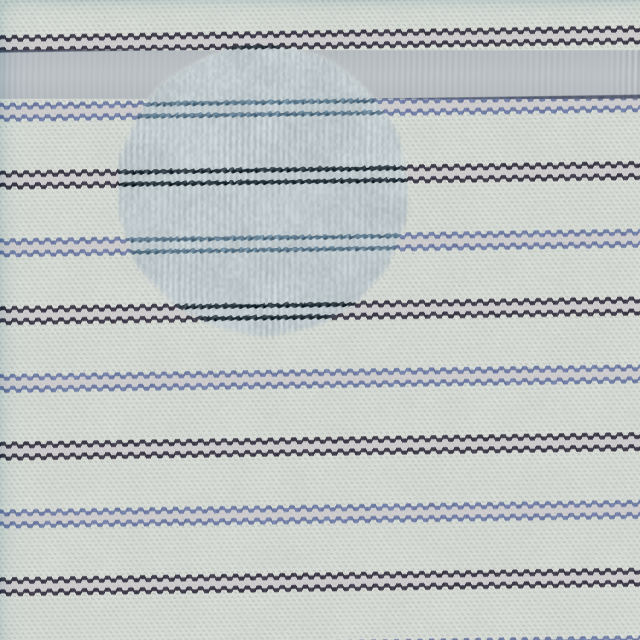
Reproduce this texture procedurally as a three.js fragment shader.

```glsl
// Pale woven cloth crossed by gently rising pairs of stepped threads, dark and blue in turn,
// with a ribbed grey band near the top and a round ribbed patch laid over it.
// Stripes are repeated distance bands; cloth grain and fibres come from cell hashes and sines.
varying vec2 vUv;

const float TAU = 6.2831853;

// Stripe layout
const float SLOPE = 0.0152;
const float FIRST_STRIPE = 0.9303;
const float STRIPE_STEP = 0.1059;
const float PAIR_GAP = 0.0188;
const float THREAD_HALF = 0.0031;
const float TOOTH_COUNT = 55.0;
const float TOOTH_HEIGHT = 0.0023;
const float SOFT = 0.0015;

// Cloth, band and patch
const vec2 WEAVE_COUNT = vec2(110.0, 154.0);
const float RIB_COUNT = 110.0;
const float BAND_BOTTOM = 0.8455;
const float BAND_TOP = 0.9215;
const vec2 PATCH_CENTER = vec2(0.411, 0.703);
const float PATCH_RADIUS = 0.227;

const vec3 CLOTH = vec3(0.815, 0.835, 0.812);
const vec3 PAIR_TINT = vec3(0.79, 0.77, 0.79);
const vec3 DARK_THREAD = vec3(0.23, 0.21, 0.27);
const vec3 BLUE_THREAD = vec3(0.43, 0.48, 0.64);
const vec3 BAND = vec3(0.725, 0.745, 0.765);
const vec3 BAND_THREAD = vec3(0.32, 0.35, 0.42);
const vec3 PATCH = vec3(0.750, 0.790, 0.805);
const vec3 PATCH_DARK = vec3(0.09, 0.14, 0.17);
const vec3 PATCH_BLUE = vec3(0.33, 0.44, 0.52);

float hash(vec2 p) {
  p = fract(p * vec2(0.1031, 0.1137));
  p += dot(p, p.yx + 33.33);
  return fract((p.x + p.y) * p.x * 91.7);
}

// Smooth noise between the hashes of neighbouring cells
float cellNoise(vec2 p) {
  vec2 i = floor(p);
  vec2 f = smoothstep(0.0, 1.0, fract(p));
  return mix(mix(hash(i), hash(i + vec2(1.0, 0.0)), f.x),
             mix(hash(i + vec2(0.0, 1.0)), hash(i + 1.0), f.x), f.y);
}

// Staggered slanted dashes, about 0 on average
float weave(vec2 p) {
  vec2 g = p * WEAVE_COUNT;
  float row = floor(g.y);
  g.x += 0.5 * mod(row, 2.0);
  vec2 f = fract(g) - 0.5;
  float dash = length(vec2(f.x * 0.85, f.y + f.x * 0.45));
  float strength = 0.7 + 0.6 * hash(vec2(floor(g.x), row) + 7.0);
  return (smoothstep(0.08, 0.42, dash) - 0.66) * strength;
}

// Vertical ribs whose strength drifts over the surface
float ribs(vec2 p) {
  float drift = cellNoise(p * vec2(14.0, 9.0) + 3.0);
  float wobble = 0.7 * sin(p.x * 41.0) + 0.3 * sin(p.y * 60.0);
  return sin(p.x * RIB_COUNT * TAU + wobble) * (0.3 + 0.9 * drift);
}

void main() {
  vec2 p = vUv;
  float lean = p.y - SLOPE * p.x;
  float rib = ribs(p);
  float fibre = cellNoise(p * vec2(300.0, 190.0) + 11.0) - 0.5;
  float cloud = cellNoise(p * 24.0 + 5.0) - 0.5;

  // Overlay masks
  float rim = length(p - PATCH_CENTER) - PATCH_RADIUS + 0.0025 * rib + 0.006 * cloud;
  float patchMask = 1.0 - smoothstep(-0.006, 0.005, rim);
  float bandMask = smoothstep(BAND_BOTTOM - SOFT, BAND_BOTTOM + SOFT, p.y)
                 * (1.0 - smoothstep(BAND_TOP - SOFT, BAND_TOP + SOFT, p.y));
  bandMask *= 1.0 - patchMask;

  // Cloth grounds
  vec3 cloth = CLOTH + 0.065 * weave(vec2(p.x, lean)) + 0.018 * fibre + 0.012 * cloud;
  float bandMiddle = 1.0 - abs(2.0 * (p.y - BAND_BOTTOM) / (BAND_TOP - BAND_BOTTOM) - 1.0);
  float bandEnd = smoothstep(0.92, 1.0, p.x);
  vec3 band = BAND + 0.025 * (bandMiddle - 0.5) + (0.018 + 0.035 * bandEnd) * rib;
  vec3 patchCloth = PATCH + 0.035 * rib + 0.065 * fibre + 0.045 * cloud;
  vec3 color = mix(mix(cloth, band, bandMask), patchCloth, patchMask);

  // Stepped threads: square teeth on cloth, straight on the band, slanted on the patch
  float index = floor((lean - FIRST_STRIPE) / STRIPE_STEP + 0.5);
  float offset = lean - FIRST_STRIPE - index * STRIPE_STEP;
  float isBlue = mod(index, 2.0);
  float teeth = clamp(2.4 * sin(p.x * TOOTH_COUNT * TAU + isBlue), -1.0, 1.0);
  float slant = sin((p.x - 0.7 * offset) * TOOTH_COUNT * 1.5 * TAU + 3.0 * cloud);
  float shift = mix(teeth * (1.0 - bandMask), 0.5 * slant + 0.9 * fibre, patchMask);
  float pairOffset = offset - TOOTH_HEIGHT * shift;
  float threadDist = abs(abs(pairOffset) - 0.5 * PAIR_GAP);
  float halfWidth = THREAD_HALF + patchMask * 0.0016 * fibre;
  float thread = 1.0 - smoothstep(halfWidth - SOFT, halfWidth + SOFT, threadDist);

  // Faint tint between the two threads of a pair
  float between = 1.0 - smoothstep(0.006, 0.011, abs(offset));
  color = mix(color, PAIR_TINT, 0.65 * between * (1.0 - patchMask) * (1.0 - bandMask));

  vec3 ink = mix(DARK_THREAD, BLUE_THREAD, isBlue);
  ink = mix(ink, BAND_THREAD, bandMask);
  ink = mix(ink, mix(PATCH_DARK, PATCH_BLUE, isBlue), patchMask);
  ink += 0.09 * fibre + patchMask * (0.05 * slant + 0.16 * fibre);
  color = mix(color, ink, thread * mix(0.95, 0.9, patchMask));

  // Slight cool shade along the left and top edges
  float edge = exp(-p.x * 90.0) + exp(-(1.0 - p.y) * 110.0);
  color -= vec3(0.10, 0.06, 0.05) * min(edge, 1.0);
  gl_FragColor = vec4(clamp(color, 0.0, 1.0), 1.0);
}
```
